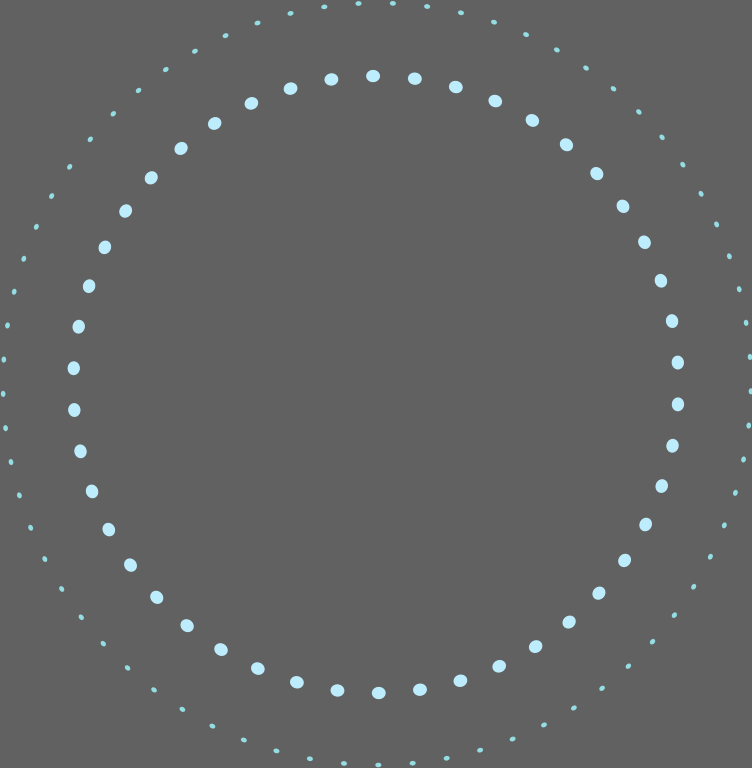
Give the GLSL for this background, as a Shadertoy shader.

```glsl
const float TAU = 6.2831853;
const vec3 SLATE = vec3(0.38);
const vec3 ICE = vec3(0.74, 0.93, 0.99);
const vec3 AQUA = vec3(0.58, 0.87, 0.89);

// Slight unevenness of the dot spacing around a ring
float spacingWarp(float angle, vec2 warp) {
    return warp.x * sin(angle) + warp.y * sin(2.0 * angle);
}

// Coverage of an elliptical ring of dots; angles run clockwise from the top
float dotRing(vec2 p, vec2 center, vec2 radii, float count, float phase, vec2 warp, vec2 dotSize) {
    vec2 q = p - center;
    float angle = atan(q.x / radii.x, q.y / radii.y);

    // Nearest dot on the ring
    float stepAngle = TAU / count;
    float index = round((angle - spacingWarp(angle, warp) - phase) / stepAngle);
    float dotAngle = index * stepAngle + phase;
    dotAngle += spacingWarp(dotAngle, warp);

    // Oval dot, its long axis along the ring
    vec2 offset = q - radii * vec2(sin(dotAngle), cos(dotAngle));
    vec2 tangent = normalize(radii * vec2(cos(dotAngle), -sin(dotAngle)));
    vec2 local = vec2(dot(offset, tangent), dot(offset, vec2(-tangent.y, tangent.x)));
    float dist = (length(local / dotSize) - 1.0) * min(dotSize.x, dotSize.y);

    float pixel = 1.0 / iResolution.y;
    return 1.0 - smoothstep(-0.6 * pixel, 0.6 * pixel, dist);
}

void mainImage(out vec4 fragColor, in vec2 fragCoord) {
    vec2 p = fragCoord / iResolution.y;

    // Outer ring of small dots
    float outer = dotRing(p, vec2(0.4909, 0.5), vec2(0.487, 0.4961), 69.0, -0.049,
                          vec2(0.0, 0.005), vec2(0.0039, 0.003));

    // Inner ring of large dots
    float inner = dotRing(p, vec2(0.4895, 0.4993), vec2(0.3941, 0.4017), 46.0, -0.0093,
                          vec2(0.0057, 0.0036), vec2(0.009, 0.008));

    vec3 color = mix(SLATE, AQUA, outer);
    color = mix(color, ICE, inner);
    fragColor = vec4(color, 1.0);
}
```
